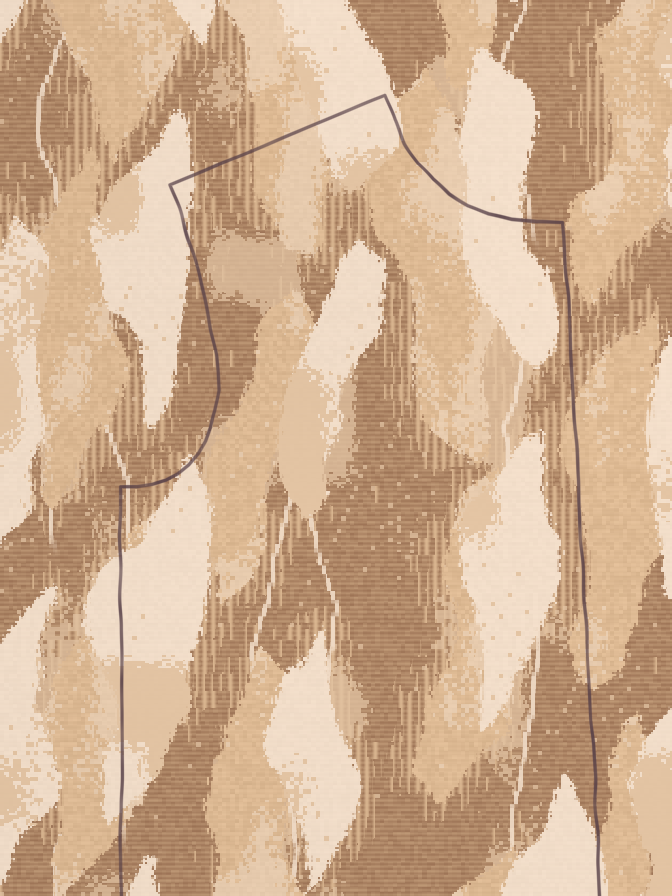
Write a Shadertoy shader that draws this texture.

```glsl
// Knitted camouflage cloth: cream and tan leaves on ribbed brown, with a pen-drawn pattern outline.

const vec3 CREAM = vec3(0.945, 0.865, 0.785);
const vec3 TAN = vec3(0.865, 0.725, 0.575);
const vec3 BROWN = vec3(0.735, 0.585, 0.450);
const vec3 DARK_BROWN = vec3(0.610, 0.445, 0.330);
const vec3 INK = vec3(0.34, 0.25, 0.28);
const float STITCHES = 210.0;
const vec2 CELL = vec2(0.20, 0.42);

float hash(vec2 p) {
    return fract(sin(dot(p, vec2(127.1, 311.7))) * 43758.5453);
}

float noise(vec2 p) {
    vec2 i = floor(p), f = fract(p);
    f = f * f * (3.0 - 2.0 * f);
    return mix(mix(hash(i), hash(i + vec2(1, 0)), f.x),
               mix(hash(i + vec2(0, 1)), hash(i + vec2(1, 1)), f.x), f.y);
}

// Steps a position from stitch to stitch with softened corners
vec2 snapToStitch(vec2 p, float blur) {
    vec2 s = p * STITCHES;
    float soft = clamp(blur * STITCHES * 0.5, 0.05, 0.5);
    return (floor(s) + smoothstep(0.5 - soft, 0.5 + soft, fract(s))) / STITCHES;
}

// Positive inside an upright, wavy, pointed leaf
float leaf(vec2 p, vec2 halfSize, float tilt, float seed) {
    p.x -= tilt * p.y + 0.012 * sin(p.y * 23.0 + seed * 40.0);
    float t = p.y / halfSize.y;
    float bulge = 1.0 + 0.28 * sin(t * 4.0 + seed * 17.0);
    float width = halfSize.x * pow(max(1.0 - t * t, 0.0), 0.75) * bulge;
    return width - abs(p.x) - max(abs(t) - 1.0, 0.0) * halfSize.y;
}

// Leaves scattered on a half-drop lattice
float leaves(vec2 p, vec2 halfSize, float seed) {
    p += 0.022 * (vec2(noise(p * 22.0 + seed), noise(p * 17.0 + seed + 9.0)) - 0.5);
    float column = floor(p.x / CELL.x);
    float best = -1.0;
    for (int i = -1; i <= 1; i++) {
        float c = column + float(i);
        float drop = (0.5 * mod(c, 2.0) + 0.25 * hash(vec2(c, 3.0))) * CELL.y;
        float row = floor((p.y - drop) / CELL.y);
        for (int j = -1; j <= 1; j++) {
            vec2 id = vec2(c, row + float(j));
            float r = hash(id + seed);
            vec2 centre = (id + 0.5) * CELL + vec2(0.06 * (r - 0.5), drop);
            vec2 size = halfSize * (0.8 + 0.4 * hash(id + seed + 5.0));
            float tilt = 0.45 * (hash(id + 7.0) - 0.4);
            best = max(best, leaf(p - centre, size, tilt, r));
        }
    }
    return best;
}

// Paired stems that swell apart and pinch together
float stems(vec2 p, float spacing, float blur) {
    p.x += 0.035 * noise(vec2(3.0, p.y * 9.0)) + 0.008 * noise(p * 40.0);
    float k = floor(p.x / spacing);
    float x = p.x - (k + 0.5) * spacing;
    float spread = 0.025 + 0.019 * sin(p.y * 15.0 + 6.28 * hash(vec2(k, 1.0)));
    float line = 1.0 - smoothstep(0.0016, 0.0022 + blur, abs(abs(x) - spread));
    return line * smoothstep(0.3, 0.45, noise(vec2(k * 5.0 + sign(x), p.y * 6.0)));
}

float segment(vec2 p, vec2 a, vec2 b) {
    vec2 d = b - a;
    return length(p - a - d * clamp(dot(p - a, d) / dot(d, d), 0.0, 1.0));
}

// Distance to a quadratic curve
float curve(vec2 p, vec2 a, vec2 b, vec2 c) {
    float d = 1.0;
    vec2 last = a;
    for (int i = 1; i <= 10; i++) {
        float t = float(i) / 10.0;
        vec2 next = mix(mix(a, b, t), mix(b, c, t), t);
        d = min(d, segment(p, last, next));
        last = next;
    }
    return d;
}

// Distance to the garment outline
float outline(vec2 p) {
    float d = segment(p, vec2(0.137, 0.0), vec2(0.136, 0.458));
    d = min(d, curve(p, vec2(0.136, 0.458), vec2(0.235, 0.455), vec2(0.245, 0.565)));
    d = min(d, curve(p, vec2(0.245, 0.565), vec2(0.242, 0.66), vec2(0.191, 0.795)));
    d = min(d, segment(p, vec2(0.191, 0.795), vec2(0.432, 0.896)));
    d = min(d, curve(p, vec2(0.432, 0.896), vec2(0.475, 0.745), vec2(0.630, 0.754)));
    d = min(d, segment(p, vec2(0.630, 0.754), vec2(0.647, 0.466)));
    return min(d, segment(p, vec2(0.647, 0.466), vec2(0.672, 0.0)));
}

void mainImage(out vec4 fragColor, in vec2 fragCoord) {
    vec2 p = fragCoord / iResolution.y;
    float blur = 1.0 / iResolution.y;
    vec2 q = snapToStitch(p, blur);
    vec2 stitch = floor(p * STITCHES);
    float grain = hash(stitch);

    float tanLeaf = leaves(q, vec2(0.050, 0.195), 11.0);
    float creamLeaf = leaves(q - vec2(0.075, 0.07), vec2(0.046, 0.178), 29.0);

    // Ribbed ground
    float rib = 0.5 + 0.5 * sin(p.y * 6.2832 * 190.0);
    vec3 color = mix(DARK_BROWN, BROWN, 0.2 + 0.55 * rib + 0.5 * (grain - 0.3));

    // Broken upright hatching beside leaves, and mottled patches
    float patches = noise(q * vec2(13.0, 8.0) + 4.0);
    float halo = smoothstep(-0.05, 0.0, max(tanLeaf, creamLeaf)) * smoothstep(0.35, 0.75, patches);
    float dash = step(hash(vec2(stitch.x, floor(stitch.y / 4.0))), halo);
    float stripe = 0.5 + 0.5 * cos(p.x * 3.1416 * STITCHES);
    color = mix(color, TAN, dash * stripe * 0.9);
    float mottle = smoothstep(0.62, 0.85, noise(q * vec2(16.0, 10.0) + 31.0));
    color = mix(color, mix(TAN, CREAM, 0.3), step(grain, mottle) * 0.75);
    color = mix(color, CREAM, 0.9 * stems(q, 0.23, blur));

    // Tan leaves with pale flecks
    float ragged = (grain - 0.5) * 0.007;
    vec3 tanKnit = TAN + 0.05 * (grain - 0.5) + 0.018 * (rib - 0.5);
    float fleck = smoothstep(0.5, 0.9, noise(q * vec2(24.0, 14.0) + 60.0));
    tanKnit = mix(tanKnit, CREAM, 0.5 * step(hash(stitch + 8.0), fleck));
    color = mix(color, tanKnit, smoothstep(-blur, blur, tanLeaf + ragged));

    // Cream leaves with dithered tan shading
    vec3 creamKnit = CREAM + 0.018 * (grain - 0.5) + 0.008 * (rib - 0.5);
    float shade = smoothstep(0.60, 0.85, noise(q * vec2(15.0, 9.0) + 80.0));
    creamKnit = mix(creamKnit, TAN, 0.7 * step(hash(stitch + 3.0), shade));
    color = mix(color, creamKnit, smoothstep(-blur, blur, creamLeaf + ragged));

    // Pen line, then uneven light
    float pen = 1.0 - smoothstep(0.0009, 0.0011 + 1.5 * blur, outline(p + 0.003 * noise(p * 30.0)));
    color = mix(color, INK, pen * (0.6 + 0.3 * noise(p * 50.0)));
    color *= 0.985 + 0.03 * noise(p * 3.0);
    fragColor = vec4(clamp(color, 0.0, 1.0), 1.0);
}
```
